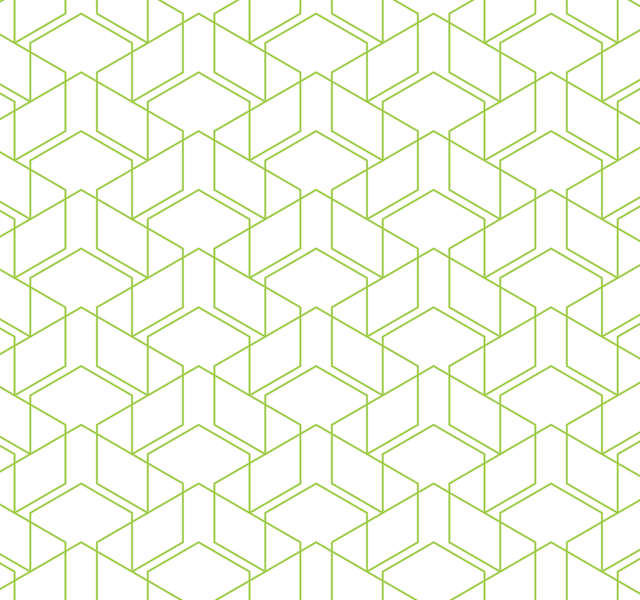
Give the GLSL for this pattern, as a Shadertoy shader.

```glsl
// Thin green outlines of wide chevrons on white, overlapping like interlaced
// isometric blocks. One folded chevron outline is measured by segment distance
// and repeated on two interleaved grids, the second offset by half a period.

#define UNIT 0.0979                  // chevron side length, in canvas heights
#define ANCHOR vec2(0.1353, 0.1206)  // one chevron tip, from the upper left
#define LINE_REACH 0.0030            // soft half width of the line
#define INK vec3(0.58, 0.775, 0.21)
#define PAPER vec3(1.0)
#define PERIOD vec2(4.0, 2.0)        // grid period, in units
#define HALF_WIDTH 1.7320508         // 30 degree slopes over a rise of one unit

float segmentDistance(vec2 p, vec2 a, vec2 b) {
    vec2 ab = b - a;
    float t = clamp(dot(p - a, ab) / dot(ab, ab), 0.0, 1.0);
    return length(p - a - ab * t);
}

// Outline of a chevron with its tip at the origin, y pointing down
float chevronDistance(vec2 p) {
    const float w = HALF_WIDTH;
    vec2 corners[6] = vec2[6](
        vec2(0.0, 0.0), vec2(w, 1.0), vec2(w, 2.0),
        vec2(0.5 * w, 2.5), vec2(0.5 * w, 1.5), vec2(0.0, 1.0));
    p.x = abs(p.x);
    float d = 1e3;
    for (int i = 0; i < 5; i++)
        d = min(d, segmentDistance(p, corners[i], corners[i + 1]));
    return d;
}

// Nearest outline over both grids; each chevron is taller than one period
float patternDistance(vec2 p) {
    float d = 1e3;
    for (int grid = 0; grid < 2; grid++) {
        vec2 origin = vec2(-0.5 * PERIOD.x, -0.75);
        vec2 q = p - 0.5 * PERIOD * float(grid);
        q = mod(q - origin, PERIOD) + origin;
        for (int row = 0; row < 2; row++)
            d = min(d, chevronDistance(q + vec2(0.0, PERIOD.y * float(row))));
    }
    return d;
}

void mainImage(out vec4 fragColor, in vec2 fragCoord) {
    vec2 uv = fragCoord / iResolution.y;
    vec2 p = (vec2(uv.x, 1.0 - uv.y) - ANCHOR) / UNIT;

    // Soft line, never narrower than a pixel
    float reach = max(LINE_REACH, 1.0 / iResolution.y);
    float line = 1.0 - smoothstep(0.0, reach, patternDistance(p) * UNIT);
    fragColor = vec4(mix(PAPER, INK, line), 1.0);
}
```
